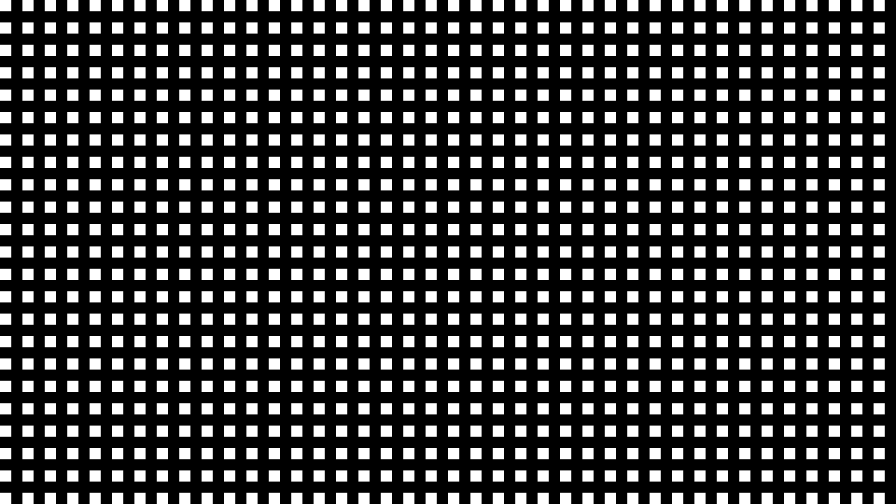
Reproduce this pattern procedurally as a WebGL 2 fragment shader.

```glsl
#version 300 es
precision highp float;
// Draws a regular grid of small white squares on black.

uniform vec2 u_resolution;
out vec4 fragColor;

const float COLUMNS = 40.0;  // repeats across the canvas width
const float SIDE = 0.5;      // square side as a share of one cell
const vec3 BACKGROUND = vec3(0.0);
const vec3 SQUARE = vec3(1.0);

// Running integral of a unit-period pulse that is on for the first "duty" part.
vec2 pulseIntegral(vec2 x, float duty) {
    return floor(x) * duty + min(fract(x), duty);
}

// Average of the pulse along each axis over a footprint of the given width.
vec2 smoothPulse(vec2 x, float duty, float width) {
    vec2 reach = vec2(0.5 * width);
    return (pulseIntegral(x + reach, duty) - pulseIntegral(x - reach, duty)) / width;
}

// Area of the footprint covered by squares.
float squareCoverage(vec2 cell, float side, float width) {
    vec2 bands = smoothPulse(cell, side, width);
    return clamp(bands.x * bands.y, 0.0, 1.0);
}

void main() {
    // Square cells, counted from the lower left corner
    float footprint = COLUMNS / u_resolution.x;
    vec2 cell = gl_FragCoord.xy * footprint;

    float coverage = squareCoverage(cell, SIDE, footprint);
    fragColor = vec4(mix(BACKGROUND, SQUARE, coverage), 1.0);
}
```
